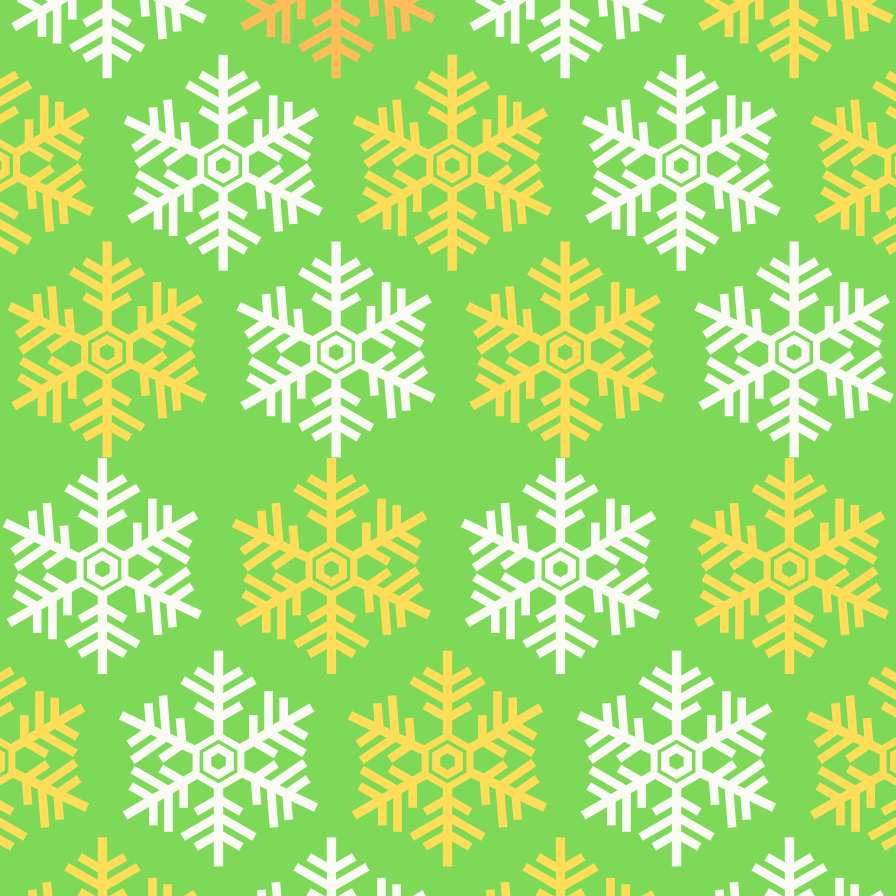
A Shadertoy shader for this pattern:

```glsl
const float SPAN = 768.0;       // design units across the canvas
const float COLUMN_STEP = 196.3;
const float GROUP_STEP = 510.7; // three rows form one group

const vec3 GREEN  = vec3(0.49, 0.85, 0.34);
const vec3 WHITE  = vec3(0.985, 0.985, 0.965);
const vec3 YELLOW = vec3(0.995, 0.87, 0.35);
const vec3 ORANGE = vec3(0.995, 0.74, 0.35);

float boxDistance(vec2 p, vec2 halfSize) {
    vec2 d = abs(p) - halfSize;
    return length(max(d, 0.0)) + min(max(d.x, d.y), 0.0);
}

// Flat-ended bar leaving start in direction dir
float barDistance(vec2 p, vec2 start, vec2 dir, float len, float halfWidth) {
    p -= start;
    vec2 q = vec2(dot(p, dir), dot(p, vec2(-dir.y, dir.x)));
    return boxDistance(q - vec2(0.5 * len, 0.0), vec2(0.5 * len, halfWidth));
}

// Distance-like radius of a hexagon with a vertex at the top
float hexRadius(vec2 p) {
    p = abs(p);
    return max(p.x, 0.5 * p.x + 0.8660 * p.y);
}

float ringDistance(float radius, float inner, float outer) {
    return max(inner - radius, radius - outer);
}

// Two opposite arms, folded onto one quadrant: x runs along the stem
float armPairDistance(vec2 p, float angle) {
    vec2 axis = vec2(cos(angle), sin(angle));
    vec2 q = abs(vec2(dot(p, axis), dot(p, vec2(-axis.y, axis.x))));
    float d = boxDistance(q - vec2(56.0, 0.0), vec2(36.5, 4.0));
    vec2 branchDir = vec2(0.5, 0.8660);
    for (int i = 0; i < 3; i++) {
        float base = 34.5 + 15.0 * float(i);
        float len = i == 1 ? 35.5 : 22.5;
        d = min(d, barDistance(q, vec2(base, 0.0), branchDir, len, 3.7));
    }
    return d;
}

float snowflakeDistance(vec2 p) {
    float d = armPairDistance(p - vec2(0.0, 2.5), radians(90.0));
    d = min(d, armPairDistance(p, radians(30.0)));
    d = min(d, armPairDistance(p, radians(-25.3)));
    // Double hexagon at the hub
    float radius = hexRadius(p);
    d = max(d, 18.0 - radius);
    d = min(d, ringDistance(radius, 16.2, 22.2));
    return min(d, ringDistance(radius, 6.2, 13.2));
}

// Centre of the first flake in a row, measured from the top left
vec2 rowStart(int row) {
    int slot = row % 3;
    float group = float(row / 3);
    float x = slot == 1 ? -5.0 : 91.8;
    float y = slot == 0 ? -23.0 : (slot == 1 ? 142.0 : 302.0);
    return vec2(x - 4.0 * group, y + GROUP_STEP * group);
}

vec3 flakeColour(int row, float column) {
    if (row == 0 && column == 1.0) return ORANGE;
    float parity = mod(column + (row % 3 == 0 ? 1.0 : 0.0), 2.0);
    return parity < 0.5 ? YELLOW : WHITE;
}

void mainImage(out vec4 fragColor, in vec2 fragCoord) {
    float pixel = SPAN / iResolution.y;
    vec2 p = vec2(fragCoord.x, iResolution.y - fragCoord.y) * pixel;
    vec3 colour = GREEN;

    // Staggered rows, alternating colours along each
    for (int row = 0; row < 6; row++) {
        vec2 local = p - rowStart(row);
        float column = round(local.x / COLUMN_STEP);
        local.x -= column * COLUMN_STEP;
        float d = snowflakeDistance(vec2(local.x, -local.y));
        float coverage = clamp(0.5 - d / pixel, 0.0, 1.0);
        colour = mix(colour, flakeColour(row, column), coverage);
    }
    fragColor = vec4(colour, 1.0);
}
```
